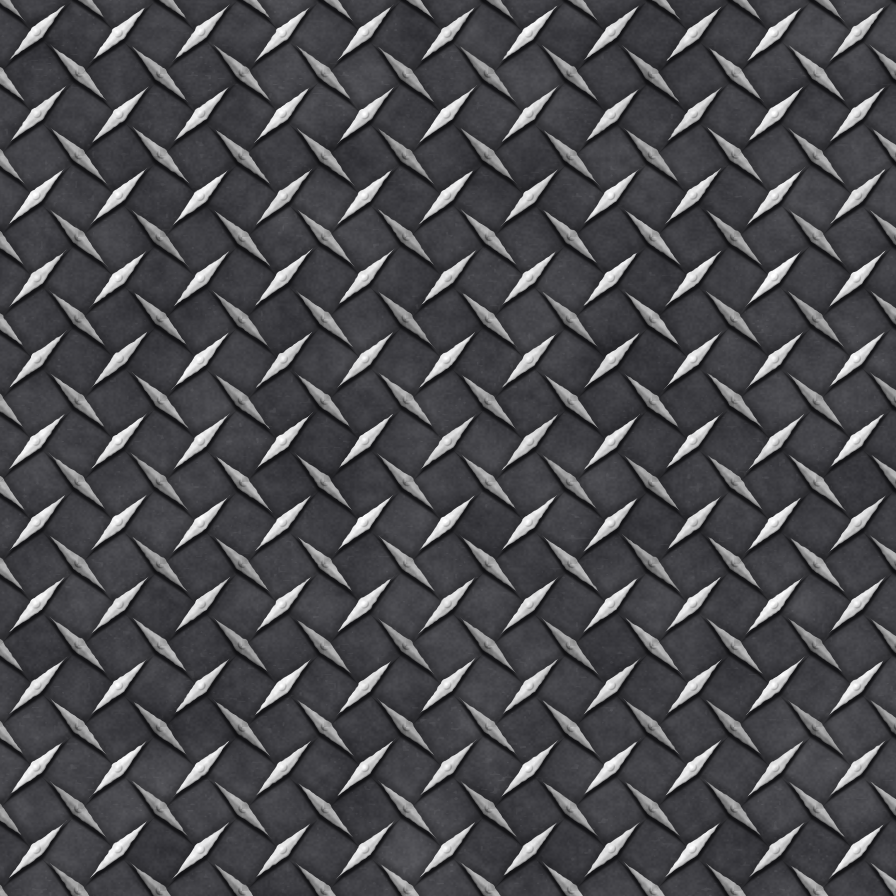
A Shadertoy shader for this texture:

```glsl
// Dark steel tread plate: two interleaved square grids of raised, pointed lugs
// leaning opposite ways. One set catches the light, the other stays grey;
// layered value noise gives the smudged metal, offset distances the shadows.

float hash(vec2 p) {
    return fract(sin(dot(p, vec2(127.1, 311.7))) * 43758.5453);
}

float noise(vec2 p) {
    vec2 i = floor(p), f = fract(p);
    f = f * f * (3.0 - 2.0 * f);
    return mix(mix(hash(i), hash(i + vec2(1, 0)), f.x),
               mix(hash(i + vec2(0, 1)), hash(i + vec2(1, 1)), f.x), f.y);
}

float fbm(vec2 p) {
    float sum = 0.0, amp = 0.5;
    for (int i = 0; i < 5; i++) {
        sum += amp * noise(p);
        p = mat2(1.6, 1.2, -1.2, 1.6) * p + 7.3;
        amp *= 0.5;
    }
    return sum;
}

// x runs along the lug, y across it towards the light
vec2 lugAxes(vec2 p) {
    return vec2(p.x + p.y, p.y - p.x) * 0.7071;
}

// Pointed diamond joined with a small round boss
float lugDistance(vec2 p) {
    vec2 a = lugAxes(p);
    float diamond = (abs(a.y) - 0.086 * (1.0 - abs(a.x) / 0.46)) * 0.98;
    float boss = length(a - vec2(0.0, 0.014)) - 0.076;
    return min(diamond, boss);
}

// Draws one grid of lugs with its shadow over the plate
vec3 addLugs(vec3 color, vec2 grid, float lean, float lowTone, float highTone, float pixel) {
    vec2 id = floor(grid + 0.5);
    float seed = hash(id + lean * 17.0);
    vec2 local = (grid - id) * vec2(lean, 1.0);
    local += (vec2(seed, hash(id + 4.7)) - 0.5) * 0.02;
    float wobble = (noise(grid * 22.0) - 0.5) * 0.012;
    float d = lugDistance(local) + wobble;

    // Soft occlusion, then a tight dark shadow below
    color *= 1.0 - 0.22 * smoothstep(0.13, 0.0, d);
    float shadowDistance = lugDistance(local + vec2(0.0, 0.045));
    float shadow = 1.0 - smoothstep(-0.012, 0.035, shadowDistance);
    color = mix(color, vec3(0.06, 0.06, 0.07), 0.92 * shadow);

    // Two facets meeting at a ridge, with a crescent around the boss
    vec2 a = lugAxes(local);
    float tone = mix(lowTone, highTone, smoothstep(-0.025, 0.02, a.y + wobble));
    tone += 0.08 * (seed - 0.5) + 0.16 * (fbm(grid * 14.0) - 0.5);
    float ring = abs(length(a - vec2(0.0, 0.018)) - 0.052);
    float lowerSide = 1.0 - smoothstep(-0.04, 0.03, a.y);
    tone -= 0.16 * (1.0 - smoothstep(0.0, 0.018, ring)) * lowerSide;
    tone += 0.07 * (1.0 - smoothstep(0.0, 0.04, length(a - vec2(0.0, 0.03))));

    // Darkened lower rim
    tone *= 1.0 - 0.3 * smoothstep(-0.022, 0.0, d) * lowerSide;
    float cover = 1.0 - smoothstep(-pixel, pixel, d);
    return mix(color, vec3(tone, tone, tone + 0.003), cover);
}

void mainImage(out vec4 fragColor, in vec2 fragCoord) {
    vec2 uv = fragCoord / iResolution.xy;
    vec2 grid = uv * vec2(10.925, 10.97) - vec2(0.455, 0.564);
    float pixel = 0.7 * 11.0 / iResolution.y;

    // Smudged plate with broad stains, fine mottling and grain
    float plate = 0.255 + 0.16 * (fbm(grid * 1.3 + 20.0) - 0.48);
    plate += 0.08 * (fbm(grid * vec2(6.0, 7.0)) - 0.48);
    plate += 0.035 * (noise(grid * 34.0) - 0.5);

    // Sparse pale scuffs
    float scuff = smoothstep(0.80, 0.95, noise(grid * vec2(19.0, 27.0) + 60.0));
    plate += 0.05 * scuff * noise(grid * 3.0);
    vec3 color = vec3(plate, plate, plate + 0.018);

    // Grey lugs lean left, bright lugs lean right
    color = addLugs(color, grid - 0.5, -1.0, 0.50, 0.68, pixel);
    color = addLugs(color, grid, 1.0, 0.76, 0.91, pixel);

    fragColor = vec4(clamp(color, 0.0, 1.0), 1.0);
}
```
